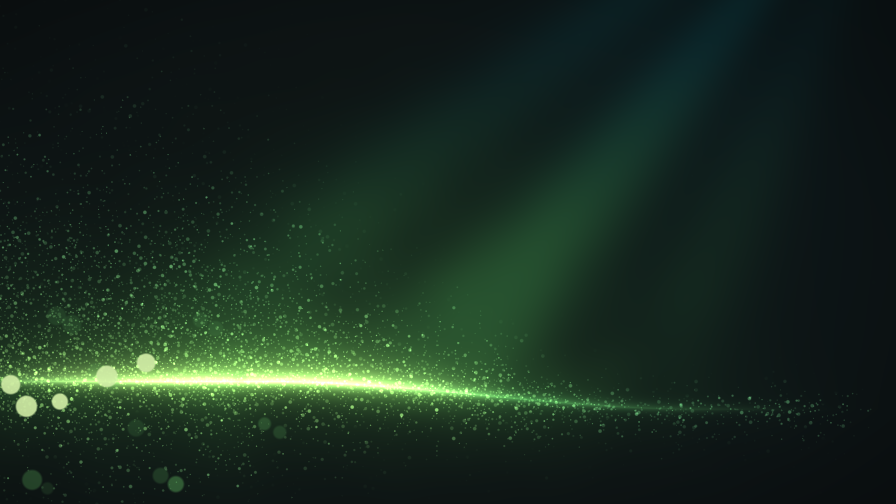
Reproduce this background procedurally as a WebGL 2 fragment shader.

```glsl
#version 300 es
precision highp float;

uniform vec2 u_resolution;
out vec4 fragColor;

vec2 hash2(vec2 p) {
  vec3 a = fract(p.xyx * vec3(0.1031, 0.1030, 0.0973));
  a += dot(a, a.yzx + 33.33);
  return fract((a.xx + a.yz) * a.zy);
}

float gradientNoise(vec2 p) {
  vec2 i = floor(p), f = fract(p);
  vec2 w = f * f * f * (f * (f * 6.0 - 15.0) + 10.0);
  vec2 e = vec2(0.0, 1.0);
  float a = dot(hash2(i) * 2.0 - 1.0, f);
  float b = dot(hash2(i + e.yx) * 2.0 - 1.0, f - e.yx);
  float c = dot(hash2(i + e) * 2.0 - 1.0, f - e);
  float d = dot(hash2(i + 1.0) * 2.0 - 1.0, f - 1.0);
  return mix(mix(a, b, w.x), mix(c, d, w.x), w.y);
}

float bell(float x, float center, float width) {
  float t = (x - center) / width;
  return exp(-t * t);
}

float disc(vec2 p, vec2 center, float radius, float soft) {
  return 1.0 - smoothstep(radius - soft, radius + soft, length(p - center));
}

// One jittered speck per cell, kept where density exceeds its threshold
float dust(vec2 p, float cell, float density, float pixel) {
  vec2 id = floor(p / cell);
  vec2 jitter = hash2(id), trait = hash2(id + 57.0);
  float radius = min(cell * mix(0.1, 0.24, trait.x), 0.0035);
  float speck = disc(fract(p / cell) * cell, cell * (0.25 + 0.5 * jitter), radius, pixel * 0.8);
  float kept = smoothstep(trait.y, trait.y + 0.08, density);
  return speck * kept * mix(0.25, 1.0, jitter.x * jitter.y);
}

void main() {
  vec2 uv = gl_FragCoord.xy / u_resolution;
  vec2 p = gl_FragCoord.xy / u_resolution.y;
  float pixel = 1.0 / u_resolution.y;
  float x = uv.x;
  float h = uv.y - mix(0.243, 0.188, smoothstep(0.3, 0.78, x));
  float above = max(h, 0.0), below = max(-h, 0.0);
  float smoke = 1.0 + 0.5 * gradientNoise(p * 3.5) + 0.3 * gradientNoise(p * 8.0);

  // Dark ground with a faint teal lift
  vec3 color = vec3(0.047, 0.068, 0.074);
  color += vec3(0.0, 0.025, 0.03) * bell(x, 0.8, 0.2) * uv.y;

  // Light shafts fanning out from beyond the upper right
  vec2 ray = vec2(1.85, 1.45) - p;
  float angle = atan(ray.y, ray.x);
  float shafts = 0.65 * bell(angle, 0.64, 0.085) * smoothstep(0.1, 0.45, x)
               + bell(angle, 0.88, 0.1) + 0.3 * bell(angle, 1.14, 0.1);
  vec3 shaftColor = mix(vec3(0.075, 0.19, 0.085), vec3(0.0, 0.065, 0.07), smoothstep(0.45, 0.95, uv.y));
  color += shaftColor * shafts * smoothstep(-0.08, 0.25, h);

  // Haze over and under the ridge
  float spread = exp(-above / 0.2) * exp(-below / 0.07);
  color += vec3(0.11, 0.23, 0.09) * spread * bell(x, 0.46, 0.26) * smoke;
  color += vec3(0.07, 0.16, 0.06) * exp(-above / 0.16) * exp(-below / 0.11)
         * (1.0 - smoothstep(0.15, 0.6, x)) * smoke;

  // Glowing ridge: halo, hot core and a thin tail to the right
  float heat = smoothstep(-0.08, 0.22, x) * (1.0 - smoothstep(0.36, 0.6, x));
  float tail = smoothstep(-0.2, 0.3, x) * (1.0 - smoothstep(0.45, 0.96, x));
  color += vec3(0.3, 0.42, 0.16) * heat * exp(-above / 0.05 - below / 0.025);
  color += vec3(0.62, 0.58, 0.38) * heat * exp(-above / 0.018 - below / 0.007);
  color += vec3(0.22, 0.44, 0.22) * tail * exp(-above / 0.009 - below / 0.006);

  // Plume of dust, tall on the left and narrow on the right
  float reach = smoothstep(0.08, 0.68, x);
  float density = exp(-above / mix(0.23, 0.025, reach) - below / mix(0.1, 0.035, reach));
  density *= mix(0.8, 0.35, smoothstep(0.45, 0.95, x)) * smoke;
  density *= 1.0 - smoothstep(0.9, 1.0, x);
  float specks = 0.0;
  for (int i = 0; i < 5; i++) {
    float k = float(i);
    vec2 shifted = mat2(0.8, 0.6, -0.6, 0.8) * p + 3.7 * k + 9.0;
    specks += dust(shifted, 0.0065 * pow(1.5, k), density * 0.75 + 0.006, pixel);
  }
  float warmth = exp(-abs(h) / 0.12) * (1.0 - smoothstep(0.4, 0.75, x));
  vec3 dustColor = mix(vec3(0.32, 0.58, 0.36), vec3(0.68, 0.86, 0.42), warmth);
  color += dustColor * specks * 0.8;

  // Dim green bokeh scattered low on the left
  for (int i = 0; i < 14; i++) {
    float k = float(i);
    vec2 center = vec2(0.04 + 0.54 * fract(k * 0.618 + 0.1), 0.01 + 0.42 * fract(k * 0.755 + 0.05));
    float radius = 0.012 + 0.008 * fract(k * 0.37);
    float strength = 0.15 + 0.4 * fract(k * 0.43) * (1.0 - smoothstep(0.05, 0.25, center.y));
    color = mix(color, vec3(0.36, 0.68, 0.36), disc(p, center, radius, 0.003) * strength);
  }

  // Bright cream bokeh along the left of the ridge
  for (int i = 0; i < 5; i++) {
    float k = float(i), wave = sin(1.2 * k + 3.1);
    vec2 center = vec2(0.02 + 0.06 * k + 0.03 * wave, 0.235 + 0.045 * wave);
    float radius = 0.019 + 0.003 * sin(k * 2.4);
    color = mix(color, vec3(0.82, 0.93, 0.65), disc(p, center, radius, 0.0025) * 0.92);
  }

  // Darkened corners
  color *= 1.0 - 0.25 * smoothstep(0.45, 0.8, length(uv - vec2(0.45, 0.45)));
  fragColor = vec4(clamp(color, 0.0, 1.0), 1.0);
}
```
